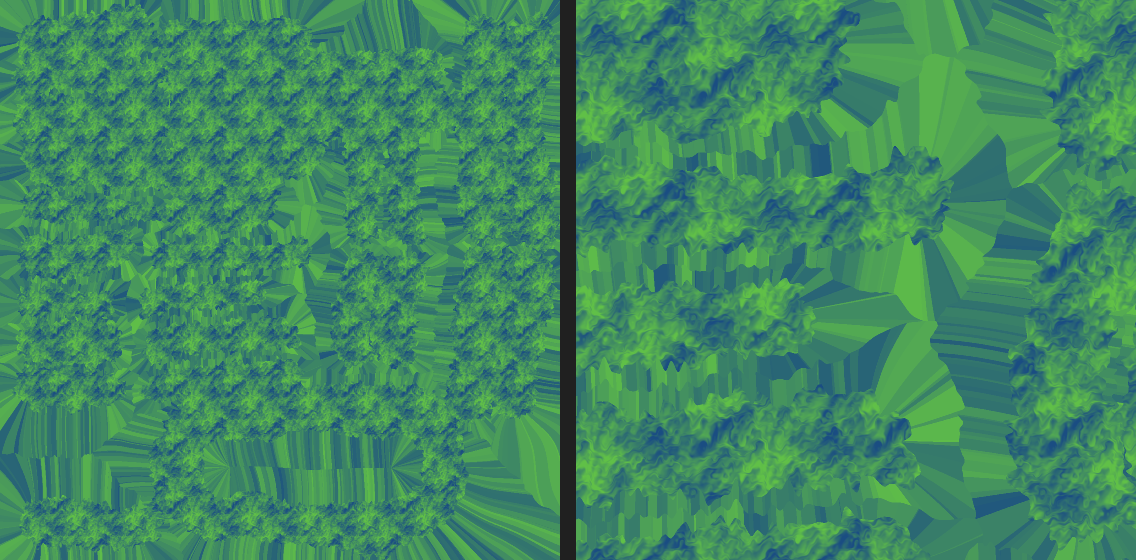
Left, the full canvas; right, a detail of the centre.
Write a WebGL 1 fragment shader that draws this texture.

```glsl
precision highp float;
uniform vec2 u_resolution;

const vec3 DEEP_BLUE = vec3(0.15, 0.38, 0.47);
const vec3 LEAF_GREEN = vec3(0.34, 0.69, 0.31);
const float ROCK_MID = 0.35;
const float STREAK_MID = 0.53;
const float TILE_SIZE = 0.104;
const float BLOB_CONTRAST = 1.0;
const float GRAIN_CONTRAST = 2.6;
const float GRAIN_WARP = 0.4;
const float OCTAVE_GAIN = 0.95;
const float WIDE_STREAKS = 66.0;
const float FINE_STREAKS = 190.0;
const float EDGE_ROUGHNESS = 0.014;
const float EDGE_CHIPS = 0.011;
const float BEND = 0.036;
const float ROW_STEP = 0.076;
const float ROW_TOP = 0.93;
const float SAMPLE_SPREAD = 0.36;
const int ROWS = 9;
const int COLUMNS = 4;

float hash(vec2 p) {
  return fract(sin(dot(p, vec2(127.1, 311.7)) + 4.7) * 43758.5);
}

// Value noise that repeats after a whole number of cells
float noise(vec2 p, float period) {
  vec2 cell = floor(p);
  vec2 f = p - cell;
  f = f * f * (3.0 - 2.0 * f);
  vec2 lo = floor(mod(cell + 0.5, period));
  vec2 hi = floor(mod(cell + 1.5, period));
  return mix(mix(hash(lo), hash(vec2(hi.x, lo.y)), f.x),
             mix(hash(vec2(lo.x, hi.y)), hash(hi), f.x), f.y);
}

float fbm(vec2 p, float cells) {
  float sum = 0.0, total = 0.0, weight = 1.0;
  for (int i = 0; i < 4; i++) {
    sum += weight * noise(p * cells, cells);
    total += weight;
    weight *= OCTAVE_GAIN;
    cells *= 2.0;
  }
  return sum / total;
}

// Tiled rock: blotches under slanted grain; whole-number shear keeps the tiling
float rockTone(vec2 p) {
  vec2 uv = p / TILE_SIZE;
  float blob = fbm(uv, 4.0);
  vec2 slanted = vec2(uv.x + uv.y, 2.0 * uv.y - uv.x);
  float grain = fbm(slanted + GRAIN_WARP * blob, 4.0);
  return ROCK_MID + BLOB_CONTRAST * (blob - 0.5) + GRAIN_CONTRAST * (grain - 0.5);
}

// Flat tone per patch of island rim, carried outward as a streak
float streakTone(vec2 rim) {
  vec2 turned = mat2(0.83, 0.56, -0.56, 0.83) * rim;
  float wide = hash(floor(turned * WIDE_STREAKS) + 17.0);
  float fine = hash(floor(turned * FINE_STREAKS) + 53.0);
  return STREAK_MID + 0.78 * (wide - 0.5) + 0.56 * (fine - 0.5);
}

// Band around a segment; keeps distance (z) and rim point (xy) of the nearest
void addIsland(vec2 p, vec2 a, vec2 b, float radius, float halfWidth, inout vec3 nearest) {
  vec2 ab = b - a;
  vec2 spine = a + ab * clamp(dot(p - a, ab) / dot(ab, ab), 0.0, 1.0);
  float len = max(length(p - spine), 0.00001);
  vec2 dir = (p - spine) / len;
  float side = len < radius ? -1.0 : 1.0;
  vec2 rim = spine + dir * (radius + side * halfWidth);
  float rough = EDGE_ROUGHNESS * (noise(rim * 70.0, 512.0) - 0.5)
              + EDGE_CHIPS * (noise(rim * 230.0, 512.0) - 0.5);
  float d = abs(len - radius) - halfWidth - rough;
  if (d < nearest.z) nearest = vec3(rim, d);
}

vec3 nearestIsland(vec2 p) {
  vec3 nearest = vec3(0.0, 0.0, 9.0);
  // Horizontal strips, two to a row
  for (int i = 0; i < ROWS; i++) {
    float row = float(i);
    float h = hash(vec2(row, 3.0)), k = hash(vec2(row, 8.0));
    float y = ROW_TOP - ROW_STEP * row + 0.02 * (h - 0.5);
    float reach = row < 2.5 && row > 0.5 ? 0.25 : 0.0;
    addIsland(p, vec2(0.05 + 0.03 * k, y), vec2(0.18 + 0.1 * h, y + 0.02 * (k - 0.5)),
              0.0, 0.022 + 0.022 * k, nearest);
    addIsland(p, vec2(0.28 + 0.07 * h, y - 0.012), vec2(0.45 + 0.1 * k + reach, y),
              0.0, 0.022 + 0.022 * h, nearest);
  }
  // Vertical strips, split into an upper and a lower part
  for (int i = 0; i < COLUMNS; i++) {
    float col = float(i);
    float h = hash(vec2(col, 21.0)), outer = step(1.5, col);
    float x = 0.64 + 0.08 * col + 0.06 * outer;
    addIsland(p, vec2(x, 0.59), vec2(x + 0.01 * h, 0.74 + 0.2 * outer),
              0.0, 0.026 + 0.012 * h, nearest);
    addIsland(p, vec2(x - 0.03 * h, 0.37 - 0.09 * outer * h), vec2(x, 0.51),
              0.0, 0.028 + 0.014 * h, nearest);
  }
  // Long ring and low strip
  addIsland(p, vec2(0.41, 0.165), vec2(0.69, 0.165), 0.098, 0.043, nearest);
  addIsland(p, vec2(0.07, 0.065), vec2(0.25, 0.065), 0.0, 0.036, nearest);
  return nearest;
}

vec3 surface(vec2 p) {
  vec2 bend = vec2(noise(p * 9.0, 64.0), noise(p * 9.0 + 31.0, 64.0)) - 0.5;
  vec3 nearest = nearestIsland(p + BEND * bend);
  float tone = nearest.z < 0.0 ? rockTone(p) : streakTone(nearest.xy);
  return mix(DEEP_BLUE, LEAF_GREEN, clamp(tone, -0.25, 1.2));
}

void main() {
  // Four samples per pixel smooth every edge
  vec3 color = vec3(0.0);
  for (int i = 0; i < 4; i++) {
    float n = float(i);
    vec2 offset = (vec2(mod(n, 2.0), floor(n / 2.0)) - 0.5) * SAMPLE_SPREAD;
    color += surface((gl_FragCoord.xy + offset) / u_resolution.y);
  }
  gl_FragColor = vec4(color * 0.25, 1.0);
}
```
